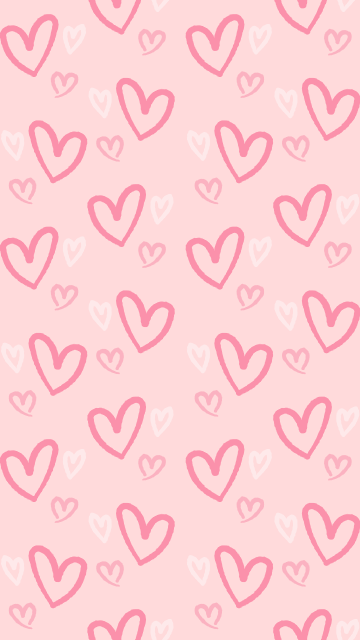
Give the GLSL for this pattern, as a WebGL 2 fragment shader.

```glsl
#version 300 es
precision highp float;

uniform vec2 u_resolution;
out vec4 fragColor;

// Layout units: the canvas is 768 units high, y runs downwards
const float CANVAS_HEIGHT = 768.0;
const vec2 TILE = vec2(223.0, 255.0);
const vec2 COPY_SHIFT = vec2(105.0, -51.0);
const float MIRROR_SUM = 104.5;
const float FAR = 1e3;

const vec3 BLUSH = vec3(1.00, 0.853, 0.857);
const vec3 ROSE = vec3(0.985, 0.57, 0.67);
const vec3 PINK = vec3(0.985, 0.70, 0.755);
const vec3 PALE = vec3(0.995, 0.915, 0.918);

float hash(vec2 p) {
    return fract(sin(dot(p, vec2(127.1, 311.7))) * 43758.5453);
}

float noise(vec2 p) {
    vec2 i = floor(p), f = fract(p);
    f = f * f * (3.0 - 2.0 * f);
    return mix(mix(hash(i), hash(i + vec2(1, 0)), f.x),
               mix(hash(i + vec2(0, 1)), hash(i + vec2(1, 1)), f.x), f.y);
}

// Slightly uneven brush edge
float wobble(vec2 p, float amount) {
    return (noise(p * 0.4) - 0.5) * amount;
}

// Position inside the nearest repeat of a box with the given centre
vec2 boxCoord(vec2 p, vec2 center, vec2 size) {
    vec2 q = p - center;
    return q - TILE * round(q / TILE) + 0.5 * size;
}

bool outside(vec2 p, vec2 size) {
    return any(greaterThan(abs(p - 0.5 * size), 0.5 * size + 3.0));
}

// Tapered stroke along a quadratic curve
float stroke(vec2 p, vec2 a, vec2 b, vec2 c, float r0, float r1) {
    const int STEPS = 10;
    float d = FAR;
    vec2 start = a;
    for (int i = 1; i <= STEPS; i++) {
        float t = float(i) / float(STEPS);
        vec2 end = mix(mix(a, b, t), mix(b, c, t), t);
        vec2 e = end - start;
        float h = clamp(dot(p - start, e) / dot(e, e), 0.0, 1.0);
        float along = t + (h - 1.0) / float(STEPS);
        d = min(d, length(p - start - e * h) - mix(r0, r1, along));
        start = end;
    }
    return d;
}

float largeHeart(vec2 p, vec2 size) {
    if (outside(p, size)) return FAR;
    float d = stroke(p, vec2(35, 40), vec2(28, 16), vec2(13, 17), 4.0, 3.6);
    d = min(d, stroke(p, vec2(13, 17), vec2(0, 19), vec2(5, 33), 3.6, 3.8));
    d = min(d, stroke(p, vec2(5, 33), vec2(11, 59), vec2(41, 72), 3.8, 3.2));
    d = min(d, stroke(p, vec2(36, 40), vec2(40, 6), vec2(58, 3.5), 4.0, 3.8));
    d = min(d, stroke(p, vec2(58, 3.5), vec2(70, 4), vec2(65, 21), 3.8, 3.4));
    d = min(d, stroke(p, vec2(65, 21), vec2(60, 45), vec2(41, 72), 3.4, 2.3));
    return max(d + wobble(p, 0.8), -p.y);  // flat top
}

float paleHeart(vec2 p, vec2 size) {
    if (outside(p, size)) return FAR;
    float d = stroke(p, vec2(13, 15), vec2(12, 4), vec2(6, 5), 2.8, 2.8);
    d = min(d, stroke(p, vec2(6, 5), vec2(-1, 12), vec2(9, 34), 2.8, 2.6));
    d = min(d, stroke(p, vec2(13, 15), vec2(16, 4), vec2(24, 3), 2.8, 3.0));
    d = min(d, stroke(p, vec2(24, 3), vec2(30, 14), vec2(9, 34), 3.0, 2.4));
    return d + wobble(p, 0.8);
}

float smallHeart(vec2 p, vec2 size) {
    if (outside(p, size)) return FAR;
    float d = stroke(p, vec2(17, 16), vec2(14, 3), vec2(8, 4), 2.6, 2.5);
    d = min(d, stroke(p, vec2(8, 4), vec2(-2, 10), vec2(9, 26), 2.7, 2.0));
    d = min(d, stroke(p, vec2(17, 17), vec2(19, 5), vec2(26, 5), 2.6, 2.6));
    d = min(d, stroke(p, vec2(26, 5), vec2(38, 8), vec2(25, 22), 2.6, 2.2));
    d = min(d, stroke(p, vec2(25, 22), vec2(18, 30), vec2(7, 32), 2.2, 1.2));
    return d + wobble(p, 0.7);
}

vec3 paint(vec3 base, vec3 ink, float d, float pixel) {
    return mix(base, ink, clamp(0.5 - d / pixel, 0.0, 1.0));
}

void main() {
    float pixel = CANVAS_HEIGHT / u_resolution.y;
    vec2 p = vec2(gl_FragCoord.x, u_resolution.y - gl_FragCoord.y) * pixel;
    vec2 largeSize = vec2(69, 76), paleSize = vec2(28, 37), smallSize = vec2(34, 34);
    vec3 color = BLUSH;

    // Two shifted copies, each with a mirrored partner half a tile lower
    for (int i = 0; i < 4; i++) {
        vec2 q = p;
        if (i % 2 == 1) q = vec2(MIRROR_SUM - q.x, q.y - 0.5 * TILE.y);
        float side = i % 2 == 1 ? -1.0 : 1.0;
        q -= float(i / 2) * COPY_SHIFT * vec2(side, 1.0);
        color = paint(color, PALE, paleHeart(boxCoord(q, vec2(89, 47.5), paleSize), paleSize), pixel);
        color = paint(color, PINK, smallHeart(boxCoord(q, vec2(77, 101.5), smallSize), smallSize), pixel);
        color = paint(color, ROSE, largeHeart(boxCoord(q, vec2(34.5, 55), largeSize), largeSize), pixel);
    }
    fragColor = vec4(color, 1.0);
}
```
